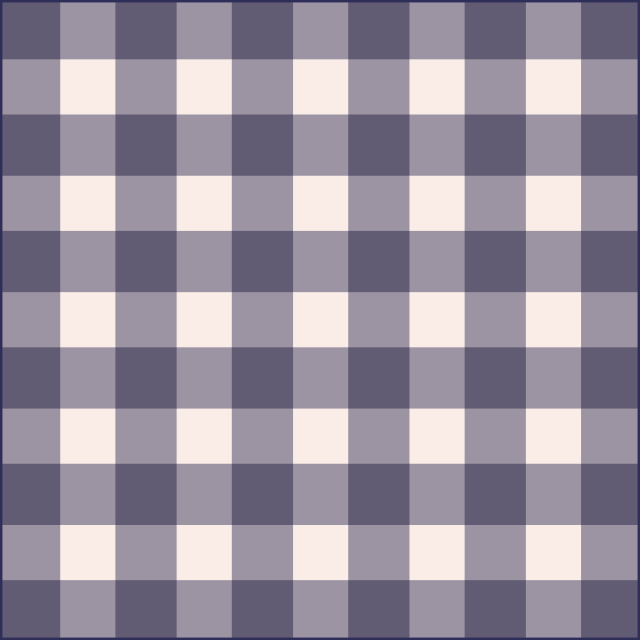
Reproduce this pattern procedurally as a WebGL 2 fragment shader.

```glsl
#version 300 es
precision highp float;

uniform vec2 u_resolution;
out vec4 fragColor;

// Coverage of the dark stripes along each axis, 0 in the pale gaps
vec2 stripeCoverage(vec2 uv, vec2 pixel) {
    const float period = 0.1819;
    vec2 fromGapCentre = abs(fract((uv - vec2(0.501, 0.5004)) / period + 0.5) - 0.5) * period;
    return clamp((fromGapCentre - 0.0431) / pixel + 0.5, 0.0, 1.0);
}

void main() {
    vec2 pixel = 1.0 / u_resolution;
    vec2 uv = gl_FragCoord.xy * pixel;

    vec3 cream = vec3(0.98, 0.93, 0.91);
    vec3 mauve = vec3(0.61, 0.58, 0.64);
    vec3 slate = vec3(0.38, 0.36, 0.45);
    vec3 navy = vec3(0.18, 0.18, 0.35);

    // Crossed stripes: none, one or two layers of cloth colour
    vec2 stripe = stripeCoverage(uv, pixel);
    vec3 color = mix(mix(cream, mauve, stripe.x), mix(mauve, slate, stripe.x), stripe.y);

    // Thin frame around the canvas
    vec2 edgeDistance = min(uv, 1.0 - uv);
    vec2 inside = clamp((edgeDistance - 0.0038) / pixel + 0.5, 0.0, 1.0);
    color = mix(navy, color, inside.x * inside.y);

    fragColor = vec4(color, 1.0);
}
```
